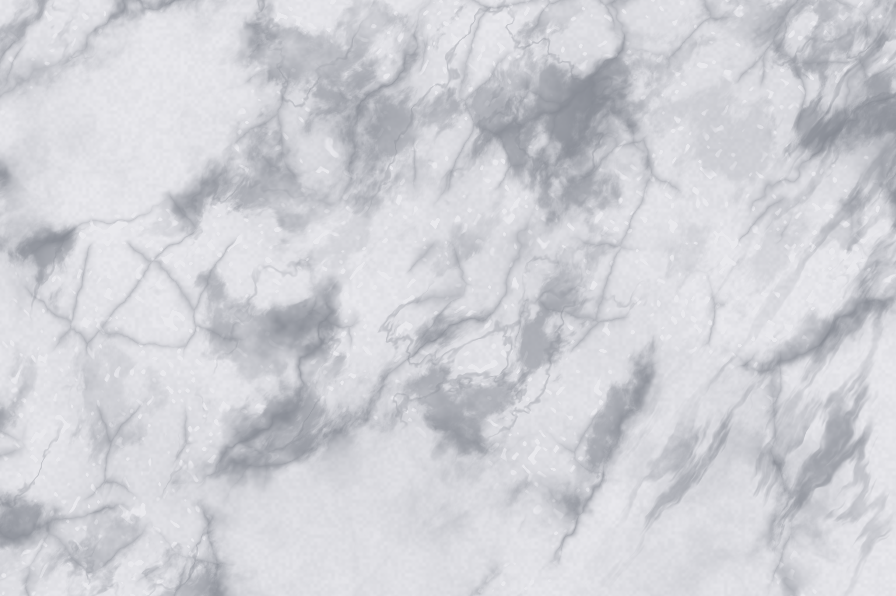
Give the GLSL for this texture, as a WebGL 2 fragment shader.

```glsl
#version 300 es
precision highp float;

uniform vec2 u_resolution;
out vec4 fragColor;

// Palette
const vec3 CALCITE = vec3(0.898, 0.898, 0.916);
const vec3 GRAPHITE = vec3(0.530, 0.545, 0.580);

// Structure, in units of the canvas height
const float GRAIN_ANGLE = 0.95;
const float STRETCH = 0.55;
const float SLAB_SCALE = 3.2;
const float RUBBLE_SCALE = 10.0;
const float SPOT_SCALE = 15.0;
const float WARP_SCALE = 2.8;
const float SLAB_WARP = 0.27;
const float SPOT_WARP = 0.10;
const float ROUGHNESS = 0.56;
const float CLEAN_SHARE = 0.5;

// Strength of each layer
const float CLOUD = 0.10;
const float MOTTLE = 0.72;
const float SMOKE = 0.92;
const float VEIN = 0.85;
const float CRACK = 0.55;
const float HAIRLINE = 0.42;
const float STREAK = 0.95;
const float FLECK = 0.20;
const float SPECKLE = 0.09;

float hash(vec2 p) {
    vec3 q = fract(p.xyx * 0.1031);
    q += dot(q, q.yzx + 33.33);
    return fract((q.x + q.y) * q.z);
}

float noise(vec2 p) {
    vec2 i = floor(p), f = fract(p);
    f = f * f * f * (f * (f * 6.0 - 15.0) + 10.0);
    float low = mix(hash(i), hash(i + vec2(1, 0)), f.x);
    float high = mix(hash(i + vec2(0, 1)), hash(i + vec2(1, 1)), f.x);
    return mix(low, high, f.y);
}

float fbm(vec2 p) {
    float sum = 0.0, total = 0.0, amp = 1.0;
    for (int i = 0; i < 6; i++) {
        sum += amp * noise(p);
        total += amp;
        p = mat2(0.8, 0.6, -0.6, 0.8) * p * 2.03 + 17.3;
        amp *= ROUGHNESS;
    }
    return sum / total;
}

// Axes along and across the bedding
vec2 bedding(vec2 p) {
    float c = cos(GRAIN_ANGLE), s = sin(GRAIN_ANGLE);
    return vec2(c * p.x + s * p.y, c * p.y - s * p.x);
}

// x: gap between the two nearest seeds (0 on a border), y: random id of the cell
vec2 fragments(vec2 p) {
    vec2 base = floor(p);
    float nearest = 9.0, second = 9.0, id = 0.0;
    for (int y = -1; y <= 1; y++) {
        for (int x = -1; x <= 1; x++) {
            vec2 cell = base + vec2(x, y);
            vec2 seed = cell + vec2(hash(cell + 3.7), hash(cell + 51.2));
            float d = distance(p, seed);
            if (d < nearest) {
                second = nearest;
                nearest = d;
                id = hash(cell + 91.4);
            } else {
                second = min(second, d);
            }
        }
    }
    return vec2(second - nearest, id);
}

void main() {
    vec2 p = gl_FragCoord.xy / u_resolution.y;

    // Strong warp for the slabs, gentle warp for the small features
    vec2 bend = vec2(fbm(p * WARP_SCALE + 4.1), fbm(p * WARP_SCALE + 38.6)) - 0.5;
    vec2 slabPos = bedding(p + SLAB_WARP * bend) * vec2(STRETCH, 1.0);
    vec2 bed = bedding(p + SPOT_WARP * bend);
    vec2 spotPos = bed * vec2(STRETCH + 0.1, 1.0);

    // Large slabs, some of them nearly pure
    vec2 slab = fragments(slabPos * SLAB_SCALE + 12.0);
    float pure = step(slab.y, CLEAN_SHARE) * smoothstep(0.0, 0.12, slab.x);
    float rubble = 1.0 - 0.92 * pure;

    // Clouds, dirty zones and crisp spots
    float cloud = smoothstep(0.3, 0.75, fbm(p * 4.0 + 7.0));
    float density = smoothstep(0.36, 0.64, fbm(p * 5.0 + 61.0));
    float spots = fbm(spotPos * SPOT_SCALE + 23.0);
    float texture1 = smoothstep(0.36, 0.64, spots);
    float mottle = smoothstep(0.50, 0.68, spots) * (0.25 + 0.75 * density);

    // Smoky bands and thin dark veins along slab borders
    float smoke = exp(-slab.x * 9.0) * density * (0.2 + 1.2 * texture1);
    float veinPart = smoothstep(0.35, 0.7, noise(p * 7.0 + 9.0));
    float vein = exp(-slab.x * 40.0) * veinPart * (0.6 + 0.6 * texture1);

    // Broken pieces and hairlines between the pure slabs
    vec2 raggedPos = spotPos + 0.02 * vec2(spots, fbm(p * 14.0 + 3.0));
    float crackGap = fragments(raggedPos * RUBBLE_SCALE + 40.0).x;
    float crack = exp(-crackGap * 17.0) * smoothstep(0.4, 0.7, noise(p * 11.0 + 31.0));
    float contour = abs(fbm(spotPos * 6.5 + 77.0) - 0.5);
    float hairline = (1.0 - smoothstep(0.0, 0.024, contour)) * density;

    // Long strands toward the right side
    float strand = abs(fbm(bed * vec2(1.6, 8.5) + 15.0) - 0.5);
    float side = smoothstep(0.92, 1.2, p.x - 0.3 * p.y);
    float streak = side * (1.0 - smoothstep(0.008, 0.06, strand));
    streak *= (0.3 + 0.7 * density) * (0.5 + 0.7 * texture1);

    // Sum of pigment, with pale flecks and fine crystal grain
    float pigment = CLOUD * cloud + SMOKE * smoke + VEIN * vein + STREAK * streak;
    pigment += rubble * (MOTTLE * mottle + CRACK * crack + HAIRLINE * hairline);
    pigment -= FLECK * rubble * smoothstep(0.80, 0.95, noise(bed * 100.0));
    pigment += SPECKLE * (noise(p * 170.0) - 0.5);

    fragColor = vec4(mix(CALCITE, GRAPHITE, 1.0 - exp(-max(pigment, -0.04))), 1.0);
}
```
